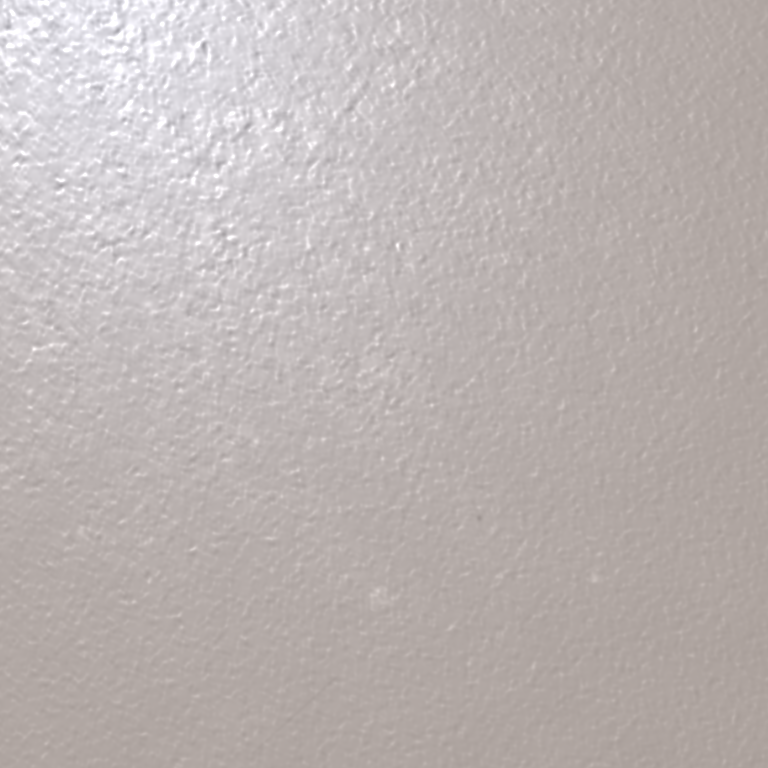
A three.js fragment shader for this texture:

```glsl
// Glossy painted wall with fine orange-peel relief and a soft glare at the upper left.
varying vec2 vUv;

const vec3 PAINT_COLOR = vec3(0.662, 0.620, 0.597);
const vec3 GLARE_COLOR = vec3(0.908, 0.904, 0.936);
const vec2 GLARE_CENTER = vec2(0.10, 1.05);
const vec2 GLARE_AXIS = vec2(0.55, -0.835);
const float GLARE_STRETCH = 0.77;
const float GLARE_RADIUS = 0.375;
const float HALO_RADIUS = 0.80;
const float HALO_SHARE = 0.35;
const float SPARKLE_RADIUS = 0.46;
const float GRAIN_FREQ = 86.0;
const float RELIEF_STEP = 0.0029;
const float GRAIN_DULL = 0.030;
const float GRAIN_GLOSSY = 0.170;
const float CLUMP_FREQ = 36.0;
const float CLUMP_GLOSSY = 0.085;
const float MOTTLE = 0.020;
const float SPECK_CELLS = 9.0;
const vec2 SCUFF_CENTER = vec2(0.492, 0.225);
const float SCUFF_RADIUS = 0.021;
const vec2 SCRATCH_START = vec2(0.33, 0.02);
const vec2 SCRATCH_END = vec2(0.44, 0.12);

vec2 hash2(vec2 p) {
  vec3 q = fract(p.xyx * vec3(0.1031, 0.1030, 0.0973));
  q += dot(q, q.yzx + 33.33);
  return fract((q.xx + q.yz) * q.zy);
}

vec2 gradientAt(vec2 cell) {
  float angle = 6.2832 * hash2(cell).x;
  return vec2(cos(angle), sin(angle));
}

// Gradient noise, roughly -0.7 to 0.7
float noise(vec2 p) {
  vec2 i = floor(p);
  vec2 f = fract(p);
  vec2 u = f * f * f * (f * (f * 6.0 - 15.0) + 10.0);
  vec2 e = vec2(1.0, 0.0);
  float low = mix(dot(gradientAt(i), f), dot(gradientAt(i + e), f - e), u.x);
  float high = mix(dot(gradientAt(i + e.yx), f - e.yx),
                   dot(gradientAt(i + e.xx), f - e.xx), u.x);
  return mix(low, high, u.y);
}

// Two octaves, turned against each other to hide the lattice
float paintHeight(vec2 p) {
  vec2 turned = vec2(0.8 * p.x - 0.6 * p.y, 0.6 * p.x + 0.8 * p.y);
  return noise(turned * GRAIN_FREQ + 60.0) + 0.55 * noise(p * GRAIN_FREQ * 1.7 + 17.3);
}

float falloff(float d, float radius) {
  return exp(-d * d / (radius * radius));
}

float segmentDistance(vec2 p, vec2 a, vec2 b) {
  vec2 ab = b - a;
  return length(p - a - ab * clamp(dot(p - a, ab) / dot(ab, ab), 0.0, 1.0));
}

// Sparse small chips: negative is dark, positive is pale
float specks(vec2 p) {
  vec2 home = floor(p * SPECK_CELLS);
  float sum = 0.0;
  for (int y = -1; y <= 1; y++) {
    for (int x = -1; x <= 1; x++) {
      vec2 cell = home + vec2(float(x), float(y));
      vec2 kind = hash2(cell + 71.0);
      vec2 center = (cell + hash2(cell + 5.0)) / SPECK_CELLS;
      float radius = mix(0.003, 0.006, kind.y);
      float present = step(0.86, kind.x);
      sum += present * sign(kind.y - 0.5) * falloff(length(p - center), radius);
    }
  }
  return sum;
}

void main() {
  vec2 p = vUv;

  // Glare lobe, stretched along the diagonal
  vec2 fromGlare = p - GLARE_CENTER;
  float along = dot(fromGlare, GLARE_AXIS);
  float across = dot(fromGlare, vec2(-GLARE_AXIS.y, GLARE_AXIS.x));
  float d = length(vec2(along * GLARE_STRETCH, across));
  float patches = noise(p * 9.0) + 0.6 * noise(p * 22.0 + 9.0);
  float clumps = noise(p * CLUMP_FREQ) + 0.8 * noise(p * CLUMP_FREQ * 1.6 + 23.0);
  float shine = mix(falloff(d, GLARE_RADIUS), falloff(d, HALO_RADIUS), HALO_SHARE);
  float gloss = falloff(d, SPARKLE_RADIUS) * clamp(1.0 + patches, 0.35, 1.6);
  vec3 color = mix(PAINT_COLOR, GLARE_COLOR, shine);
  color += MOTTLE * patches * (0.3 + 1.4 * shine) + CLUMP_GLOSSY * clumps * gloss;

  // Relief lit mostly from the glare, broken into short separate glints
  vec2 ray = normalize(normalize(fromGlare) + vec2(0.35, -0.1)) * RELIEF_STEP;
  float relief = paintHeight(p + ray) - paintHeight(p - ray);
  float facing = max(relief, 0.0);
  float glint = 0.65 * relief + 0.9 * facing * facing - 0.06;
  glint *= clamp(1.0 + 1.6 * noise(p * 58.0 + 41.0), 0.2, 1.9);
  color += glint * mix(GRAIN_DULL, GRAIN_GLOSSY, gloss);

  // Chips, one pale scuff and a faint scratch
  color += 0.09 * specks(p);
  vec2 ragged = p - SCUFF_CENTER + 0.012 * vec2(noise(p * 70.0), noise(p * 70.0 + 4.0));
  float scuff = 1.0 - smoothstep(0.5, 1.0, length(ragged) / SCUFF_RADIUS);
  color += scuff * (0.04 + 0.09 * noise(p * 110.0));
  float scratch = falloff(segmentDistance(p, SCRATCH_START, SCRATCH_END), 0.0025);
  color -= 0.018 * scratch;

  gl_FragColor = vec4(clamp(color, 0.0, 1.0), 1.0);
}
```
